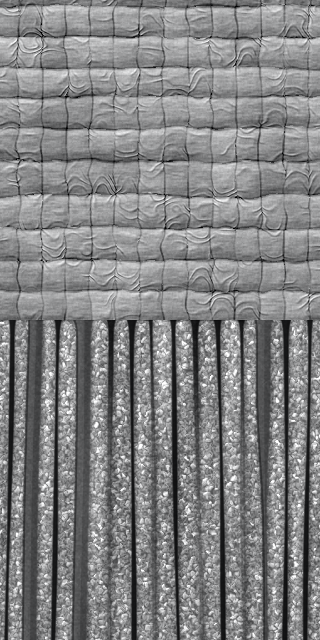
This texture is drawn by a WebGL 1 fragment shader. Its source:

```glsl
precision highp float;
// Puckered grey quilt above a hanging curtain of sequined pleats.
uniform vec2 u_resolution;

float hash(vec2 p) {
  vec3 q = fract(vec3(p.xyx) * 0.1031);
  q += dot(q, q.yzx + 33.33);
  return fract((q.x + q.y) * q.z);
}

float noise(vec2 p) {
  vec2 i = floor(p), f = fract(p);
  f = f * f * (3.0 - 2.0 * f);
  return mix(mix(hash(i), hash(i + vec2(1, 0)), f.x),
             mix(hash(i + vec2(0, 1)), hash(i + vec2(1, 1)), f.x), f.y);
}

// Quilt cell coordinates: rows bunch together a little in the middle.
vec2 quiltGrid(vec2 p) {
  float bunch = 0.018 * exp(-pow((p.y - 0.38) / 0.16, 2.0));
  float sag = 0.014 * (noise(p * vec2(9.0, 13.0)) - 0.5) + 0.009 * (noise(p * 34.0) - 0.5);
  float row = (p.y + bunch + sag - 0.021) / 0.0989;
  float shift = 0.16 * (hash(vec2(floor(row), 7.0)) - 0.5);
  float wobble = 0.2 * (noise(p * vec2(14.0, 22.0) + 5.0) - 0.5);
  return vec2((p.x - 0.057) / 0.0758 + shift + wobble, row);
}

// Puffed cells carrying curved creases and fine threads.
float quiltHeight(vec2 p) {
  vec2 g = quiltGrid(p), f = fract(g), id = floor(g);
  vec2 e = min(f, 1.0 - f);
  float puff = smoothstep(0.0, 0.3, e.y) * (0.65 + 0.35 * smoothstep(0.0, 0.2, e.x));
  float bend = (hash(id) - 0.5) * 4.0 * (f.x - 0.5) * (f.x - 0.5);
  float flow = f.y + bend + 0.5 * noise(p * vec2(22.0, 34.0));
  float crease = pow(0.5 + 0.5 * sin(flow * 17.0 + 6.0 * hash(id + 3.0)), 3.0);
  float creased = smoothstep(0.3, 0.75, noise(p * 21.0 + 9.0));
  float threads = noise(p * vec2(55.0, 170.0)) + 0.5 * noise(p * vec2(150.0, 70.0));
  return puff * 0.85 + crease * creased * 0.4 + threads * 0.2;
}

float quilt(vec2 p) {
  float h = quiltHeight(p);
  float slopeY = quiltHeight(p + vec2(0.0, 0.004)) - h;
  float slopeX = quiltHeight(p + vec2(0.004, 0.0)) - h;
  vec2 g = quiltGrid(p), f = fract(g);
  vec2 e = min(f, 1.0 - f) * vec2(0.0758, 0.0989);
  float rowSeam = 1.0 - smoothstep(0.001, 0.007, e.y);
  float colSeam = 1.0 - smoothstep(0.0005, 0.005, e.x);
  float depth = noise(p * vec2(12.0, 17.0) + 20.0);
  float shade = 0.59 + 0.5 * slopeY + 0.3 * slopeX;
  shade += 0.09 * (0.5 - f.y) + 0.09 * (hash(floor(g)) - 0.5);
  shade += 0.1 * (noise(p * vec2(7.0, 10.0)) - 0.5) + 0.08 * (noise(p * vec2(30.0, 45.0)) - 0.5);
  shade += 0.07 * (noise(p * 256.0) - 0.5);
  shade -= 0.1 * smoothstep(0.72, 1.0, f.y) * depth;
  shade -= rowSeam * (0.06 + 0.27 * depth);
  shade -= colSeam * (0.05 + 0.28 * noise(p * 19.0 + 40.0));
  return shade;
}

// Tilted flakes in jittered cells: bright rims with dark crevices.
float sequins(vec2 p) {
  vec2 q = p * vec2(76.0, 72.0) + 0.9 * vec2(noise(p * 90.0), noise(p * 90.0 + 50.0));
  vec2 cell = floor(q), away = vec2(9.0);
  float glint = 0.0;
  for (int j = -1; j <= 1; j++) {
    for (int i = -1; i <= 1; i++) {
      vec2 c = cell + vec2(float(i), float(j));
      vec2 d = q - c - 0.1 - 0.8 * vec2(hash(c), hash(c + 31.0));
      if (dot(d, d) < dot(away, away)) {
        away = d;
        glint = hash(c + 67.0);
      }
    }
  }
  float d = length(away);
  float disc = 1.0 - smoothstep(0.15, 0.65, d);
  float hollow = 1.0 - smoothstep(0.05, 0.4, length(away - vec2(0.1, 0.16)));
  return disc * (0.06 + 0.4 * glint * glint) - 0.15 * hollow - 0.1 * smoothstep(0.4, 0.8, d);
}

float curtain(vec2 p) {
  float nearest = 1.0, light = 1.0, gap = 0.0;
  // Shadow folds: broad recessed strips, deep slits and fading tucks.
  for (int i = 0; i < 14; i++) {
    float k = float(i);
    float x = 0.039 + 0.0714 * k + 0.022 * exp(-pow((k - 4.3) / 1.4, 2.0));
    x += 0.02 * sin((k - 4.5) * 0.45) * p.y + 0.002 * sin(p.y * 5.0 + k * 2.0);
    float wide = 1.0 - step(0.5, abs(abs(mod(k, 10.0) - 2.0) - 1.0));
    wide *= step(k, 12.0);
    float tuck = (1.0 - mod(k, 2.0)) * step(abs(k - 7.0), 3.5);
    float taper = 1.0 - 0.75 * step(10.0, k) * smoothstep(0.2, 0.65, p.y);
    float width = mix(0.0055 + 0.002 * sin(p.y * 6.0 + k * 1.7), 0.021 * taper, wide);
    width += 0.01 * hash(vec2(k, 4.0)) * exp(-p.y * 50.0);
    float d = p.x - x;
    float inside = 1.0 - smoothstep(width - 0.003, width + 0.004, abs(d));
    float strength = mix(0.82, 0.3, wide) - tuck * 0.6 * smoothstep(0.0, 0.5, p.y);
    light *= 1.0 - inside * strength;
    light *= 1.0 - wide * 0.45 * (1.0 - smoothstep(0.001, 0.006, abs(d + width)));
    // Soft shade falls to the right of each fold.
    light *= 1.0 - 0.16 * smoothstep(0.0, 0.004, d) * (1.0 - smoothstep(width, width + 0.018, d));
    gap = max(gap, inside * (1.0 - tuck * 0.6));
    nearest = min(nearest, abs(d) - width);
  }
  float crown = smoothstep(-0.003, 0.022, nearest);
  float shade = 0.48 + 0.09 * crown;
  shade += 0.16 * (noise(vec2(p.x * 40.0 + p.y, p.y * 1.7)) - 0.5) - 0.05 * p.y;
  shade += sequins(p) * (0.7 + 0.5 * crown) * (1.0 - 0.8 * gap);
  shade += 0.22 * (noise(p * 190.0) - 0.5) * (1.0 - 0.6 * gap);
  shade *= light;
  return shade * (0.5 + 0.5 * smoothstep(0.0, 0.01, p.y + 0.008 * noise(p * 24.0)));
}

void main() {
  vec2 uv = gl_FragCoord.xy / u_resolution;
  vec2 p = vec2(uv.x, (1.0 - uv.y) * 2.0);
  float shade = p.y < 1.0 ? quilt(p) : curtain(p - vec2(0.0, 1.0));
  gl_FragColor = vec4(clamp(shade + vec3(-0.002, 0.0, 0.004), 0.0, 1.0), 1.0);
}
```
